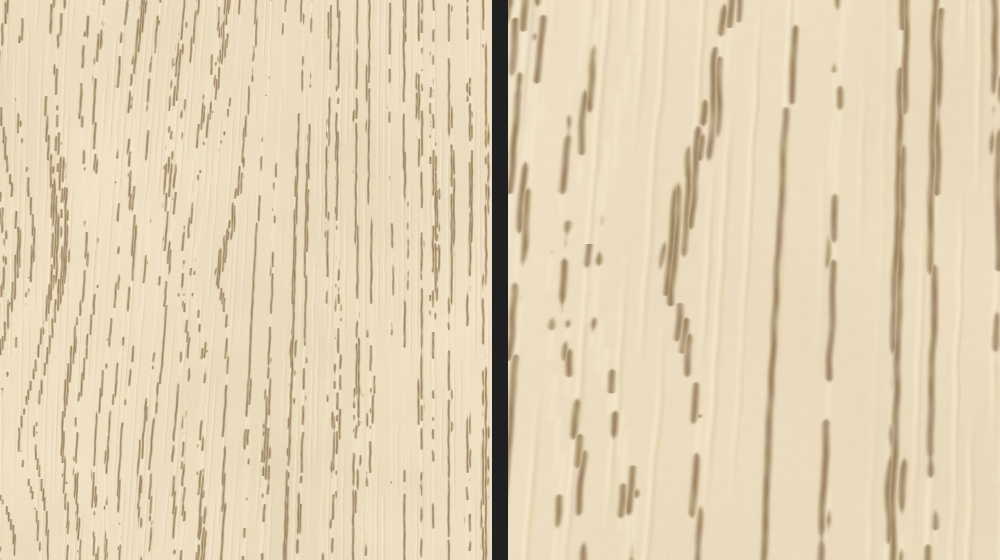
Left, the full canvas; right, a detail of the centre.
This texture is drawn by a WebGL 1 fragment shader. Its source:

```glsl
precision highp float;
// Cream wood veneer with broken brown pores and faint embossed lines.
// A warped field places the grain lines; narrow upright lanes cut them into
// ragged dashes, with gradient noise deciding their gaps and thickness.

uniform vec2 u_resolution;

#define GRAIN_SPACING 0.0295
#define LANE_WIDTH 0.0041
#define STROKE_HALF 0.0017
#define DASH_RATE 18.0
#define DASH_BIAS 0.03
#define EMBOSS_SPACING 0.0115
#define EMBOSS_DEPTH 0.62
#define CREAM vec3(0.930, 0.870, 0.757)
#define PORE vec3(0.620, 0.525, 0.390)
#define HIGHLIGHT vec3(0.965, 0.920, 0.812)
#define ROSE_SHADE vec3(0.870, 0.795, 0.705)
#define STRAW_SHADE vec3(0.870, 0.815, 0.650)

vec2 hash2(vec2 p) {
  vec3 q = fract(p.xyx * vec3(0.1031, 0.1030, 0.0973));
  q += dot(q, q.yzx + 33.33);
  return fract((q.xx + q.yz) * q.zy);
}

float cornerSlope(vec2 cell, vec2 offset) {
  return dot(hash2(cell) * 2.0 - 1.0, offset);
}

float gradientNoise(vec2 p) {
  vec2 i = floor(p), f = fract(p);
  vec2 w = f * f * f * (f * (f * 6.0 - 15.0) + 10.0);
  vec2 e = vec2(1.0, 0.0);
  float low = mix(cornerSlope(i, f), cornerSlope(i + e, f - e), w.x);
  float high = mix(cornerSlope(i + e.yx, f - e.yx), cornerSlope(i + 1.0, f - 1.0), w.x);
  return mix(low, high, w.y);
}

// Noise along y that is independent for every strand id
float strandNoise(float id, float y, float rate) {
  float shift = hash2(vec2(id + 300.0, rate)).x * 40.0;
  return gradientNoise(vec2(id * 7.31 + 900.37, y * rate + shift));
}

// Swelling with a short lower end and a long upper tail
float knot(vec2 q, vec2 centre, vec3 radii) {
  vec2 d = q - centre;
  d /= vec2(radii.x, d.y < 0.0 ? radii.y : radii.z);
  return exp(-dot(d, d));
}

// Smooth lean shared by grain and strokes
float flow(vec2 p) {
  float side = (p.x - 0.30) / 0.22;
  float lean = 0.08 * (p.y - 0.5) * exp(-side * side);
  float rough = 0.0016 * gradientNoise(p * vec2(30.0, 34.0) + 50.0);
  return p.x - lean + rough;
}

// Grain field whose evenly spaced contours are the pore lines
float grainField(vec2 q) {
  float wild = 1.0 + 1.8 * smoothstep(0.58, 0.25, q.x);
  float wander = 0.017 * wild * gradientNoise(q * vec2(4.0, 2.8) + 20.0);
  float arch = 0.052 * knot(q, vec2(0.35, 0.52), vec3(0.055, 0.10, 0.22));
  float corner = 0.036 * knot(q, vec2(0.0, 0.20), vec3(0.06, 0.12, 0.14));
  return q.x + wander + arch + corner;
}

// Returns pore half-width in x and presence of the grain line in y
vec2 poreLane(float lane, vec2 q) {
  float field = grainField(q);
  float steep = abs(grainField(q + vec2(0.002, 0.0)) - field) / 0.002;
  float cell = field / GRAIN_SPACING + 20.0;
  float id = floor(cell);
  vec2 rnd = hash2(vec2(id, 7.0));
  float d = abs(fract(cell) - 0.5 - 0.65 * (rnd.x - 0.5)) * GRAIN_SPACING;
  float swell = max(strandNoise(id, q.y, 2.7), 0.0);
  float ragged = 1.0 + 1.1 * strandNoise(lane, q.y, 36.0);
  float reach = (0.0026 + 0.016 * swell) * ragged * clamp(steep, 0.6, 1.4);
  float onLine = smoothstep(0.0, 0.3, 1.0 - d / max(reach, 0.0005));
  float gaps = strandNoise(lane, q.y, DASH_RATE) + 0.6 * strandNoise(id, q.y, 4.0);
  gaps += 0.3 * strandNoise(lane, q.y, 55.0);
  float density = 0.36 * (rnd.y - 0.4) + 0.55 * gradientNoise(q * vec2(5.0, 2.2) + 70.0);
  float dash = smoothstep(-0.04, 0.04, gaps + DASH_BIAS + density);
  return vec2(STROKE_HALF * onLine * dash, onLine);
}

float band(float distance, float halfWidth, float soft) {
  return 1.0 - smoothstep(halfWidth - soft, halfWidth + soft, abs(distance));
}

void main() {
  vec2 p = gl_FragCoord.xy / u_resolution.y;
  float soft = max(0.0017, 0.6 / u_resolution.y);
  float u = flow(p);

  // Broad tone drift, soft mottling and fine tooth of the ground
  float drift = gradientNoise(p * vec2(2.6, 1.8) + 11.0);
  float mottle = 0.020 * gradientNoise(p * 9.0) + 0.012 * gradientNoise(p * 150.0);
  vec3 colour = CREAM + mottle + drift * vec3(0.040, 0.045, 0.052);
  vec3 shade = mix(ROSE_SHADE, STRAW_SHADE, smoothstep(-0.15, 0.25, gradientNoise(p * 40.0)));

  // Embossed hairlines: a lit ridge with a shaded flank
  float ridge = (u + 0.003 * gradientNoise(p * vec2(8.0, 5.0) + 80.0)) / EMBOSS_SPACING;
  float ridgeId = floor(ridge);
  float offset = (fract(ridge) - 0.35 - 0.35 * hash2(vec2(ridgeId, 3.0)).x) * EMBOSS_SPACING;
  float shown = EMBOSS_DEPTH * smoothstep(-0.06, 0.14, strandNoise(ridgeId, p.y, 4.3));
  colour = mix(colour, shade, shown * band(offset - 0.0027, 0.0015, soft));
  colour = mix(colour, HIGHLIGHT, shown * band(offset, 0.0013, soft));

  // Pore dashes from the nearest lanes, with tinted rims; bare stretches stay pale
  float pore = 0.0, pale = 0.0, rim = 0.0;
  float home = floor(u / LANE_WIDTH);
  for (int i = -1; i <= 1; i++) {
    float lane = home + float(i);
    float centre = (lane + 0.5 + 0.5 * (hash2(vec2(lane + 50.0, 1.0)).x - 0.5)) * LANE_WIDTH;
    vec2 stroke = poreLane(lane, vec2(centre, p.y));
    float visible = smoothstep(0.0, 0.0012, stroke.x);
    float side = u - centre - 0.0012 * strandNoise(lane, p.y, 48.0);
    pore = max(pore, visible * band(side, stroke.x, soft));
    rim = max(rim, visible * band(side, stroke.x + 0.0012, soft));
    pale = max(pale, stroke.y * band(u - centre, STROKE_HALF, soft));
  }
  colour = mix(colour, HIGHLIGHT, 0.4 * pale);
  colour = mix(colour, shade, 0.75 * rim);
  float tone = 0.90 + 0.55 * gradientNoise(p * vec2(150.0, 60.0));
  colour = mix(colour, PORE, pore * clamp(tone, 0.0, 1.0));

  gl_FragColor = vec4(colour, 1.0);
}
```
